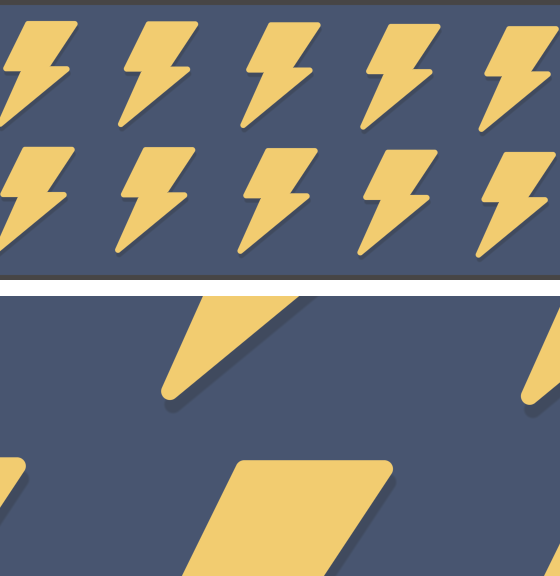
Top: the whole. Bottom: its middle third, enlarged.
Write a Shadertoy shader that draws this pattern.

```glsl
// Two rows of five golden lightning bolts with drop shadows on slate blue.
// Each bolt is a rounded polygon distance; columns drift down and sway a little,
// and dark bars edge the canvas. Units: the canvas is 128 high.

const int CORNERS = 7;
const vec2 BOLT[CORNERS] = vec2[](
    vec2(-4.67, 22.67), vec2(16.67, 22.67), vec2(3.0, 2.0), vec2(13.0, 2.0),
    vec2(-17.33, -23.0), vec2(-6.0, 2.33), vec2(-14.67, 2.33));

// Signed distance to the bolt, with rounded outer corners
float boltDistance(vec2 p) {
    float d2 = 1e6;
    float side = 1.0;
    for (int i = 0; i < CORNERS; i++) {
        vec2 a = BOLT[i];
        vec2 b = BOLT[(i + 1) % CORNERS];
        vec2 edge = b - a;
        vec2 w = p - a;
        vec2 gap = w - edge * clamp(dot(w, edge) / dot(edge, edge), 0.0, 1.0);
        d2 = min(d2, dot(gap, gap));
        // Flip inside/outside at every edge crossed by a horizontal ray
        bool above = p.y >= a.y;
        bool below = p.y < b.y;
        bool left = edge.x * w.y > edge.y * w.x;
        if ((above && below && left) || (!above && !below && !left)) side = -side;
    }
    return side * sqrt(d2) - 1.33;
}

// Bolt centre: even spacing plus sway and a growing drop to the right
vec2 boltCentre(float column, float row) {
    float sway = 0.67 * sin(1.6 * column - 2.24);
    return vec2(18.0 + 55.0 * column + sway - 1.33 * row,
                94.4 - 0.147 * column * column - 57.5 * row);
}

float coverage(float d, float blur) {
    return 1.0 - smoothstep(-blur, blur, d);
}

void mainImage(out vec4 fragColor, in vec2 fragCoord) {
    float pixel = 128.0 / iResolution.y;
    vec2 p = fragCoord * pixel;

    // Nearest bolt and nearest shadow
    float bolt = 1e3;
    float shadow = 1e3;
    for (int row = 0; row < 2; row++) {
        for (int column = 0; column < 5; column++) {
            vec2 q = p - boltCentre(float(column), float(row));
            bolt = min(bolt, boltDistance(q));
            shadow = min(shadow, boltDistance(q - vec2(0.5, -2.0)));
        }
    }

    // Layers from back to front
    float smoothing = 0.7 * pixel;
    vec3 color = vec3(0.283, 0.335, 0.438);
    color = mix(color, vec3(0.25, 0.29, 0.37), coverage(shadow, smoothing + 0.15));
    color = mix(color, vec3(0.95, 0.80, 0.44), coverage(bolt, smoothing));

    // Bars along the top and bottom
    float bar = min(p.y, 128.0 - p.y) - 2.3;
    color = mix(color, vec3(0.28, 0.27, 0.27), coverage(bar, smoothing));

    fragColor = vec4(color, 1.0);
}
```
